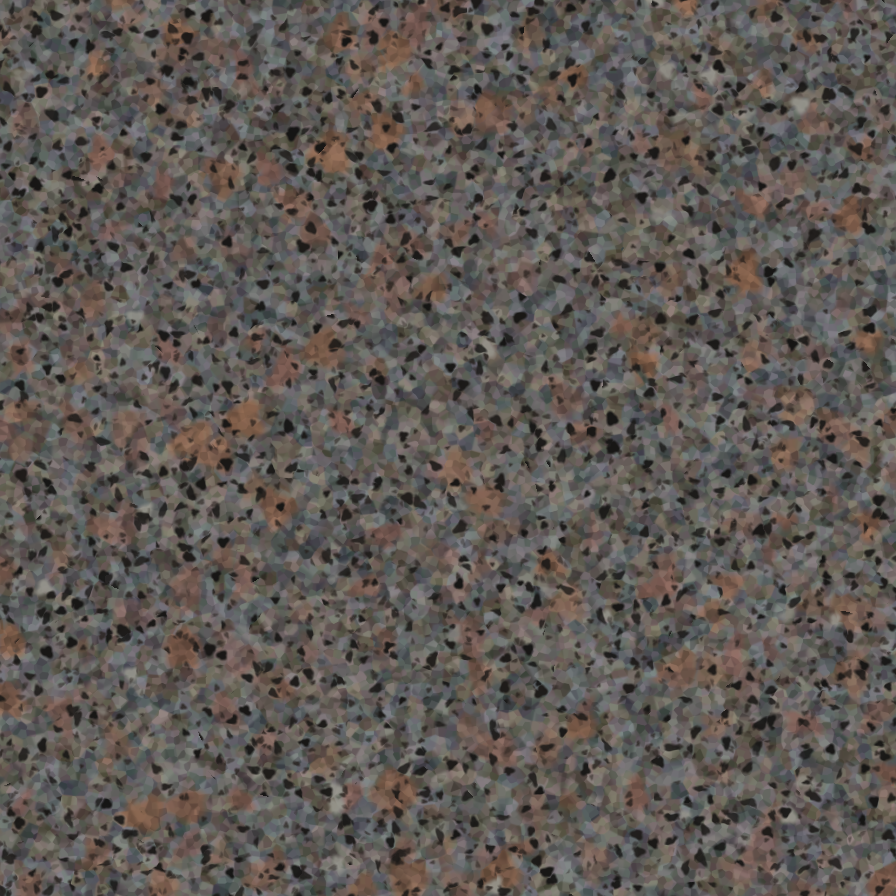
Write a three.js fragment shader that draws this texture.

```glsl
// Polished granite: a soft grey mosaic of mineral grains, blushed with peach
// feldspar patches and scattered with black mica specks and a few pale flecks.
// The mosaic is blended cellular noise; the flecks are wobbly jittered ellipses.

#define GRAIN_SCALE 72.0
#define FINE_SCALE 135.0
#define PATCH_SCALE 23.0
#define PATCH_SHARE 0.42
#define SPECK_SCALE 48.0
#define SPECK_SHARE 0.42
#define DUST_SCALE 88.0
#define DUST_SHARE 0.26
#define PALE_SCALE 30.0
#define PALE_SHARE 0.06
#define TINT_AMOUNT 0.085
#define WARP_AMOUNT 0.0022

varying vec2 vUv;

const vec3 STONE_DARK  = vec3(0.225, 0.220, 0.210);
const vec3 STONE_LIGHT = vec3(0.550, 0.535, 0.520);
const vec3 PEACH_ROSE  = vec3(0.460, 0.335, 0.315);
const vec3 PEACH_RUST  = vec3(0.500, 0.355, 0.265);
const vec3 MICA_BLACK  = vec3(0.075, 0.075, 0.072);
const vec3 MICA_BROWN  = vec3(0.150, 0.125, 0.110);
const vec3 QUARTZ_PALE = vec3(0.600, 0.595, 0.560);

vec3 hash3(vec2 p) {
  vec3 q = fract(vec3(p.xyx) * vec3(0.1031, 0.1030, 0.0973));
  q += dot(q, q.yxz + 33.33);
  return fract((q.xxy + q.yzz) * q.zyx);
}

// Three random values per cell, blended softly across the cell borders.
vec3 mosaic(vec2 p) {
  vec2 cell = floor(p);
  vec3 sum = vec3(0.0);
  float total = 0.0;
  for (int y = -1; y <= 1; y++) {
    for (int x = -1; x <= 1; x++) {
      vec2 id = cell + vec2(float(x), float(y));
      vec2 d = p - id - hash3(id).xy;
      float weight = exp(-13.0 * dot(d, d));
      sum += weight * hash3(id + 71.0);
      total += weight;
    }
  }
  return sum / max(total, 1e-6);
}

// Scattered wobbly ellipses: x is coverage, y is a random value per fleck.
vec2 flecks(vec2 p, float share, float size, float blur) {
  vec2 cell = floor(p);
  vec2 best = vec2(0.0);
  for (int y = -1; y <= 1; y++) {
    for (int x = -1; x <= 1; x++) {
      vec2 id = cell + vec2(float(x), float(y));
      vec3 place = hash3(id);
      vec3 form = hash3(id + 57.0);
      float turn = form.x * 6.2832;
      float c = cos(turn), s = sin(turn);
      vec2 d = mat2(c, -s, s, c) * (p - id - place.xy);
      d *= vec2(mix(0.75, 0.95, form.y), mix(1.5, 1.0, form.y));
      float angle = atan(d.y, d.x + 1e-5);
      float wobble = 1.0 + 0.16 * sin(3.0 * angle + 20.0 * form.z);
      float radius = size * mix(0.6, 1.25, form.z) * wobble;
      float cover = 1.0 - smoothstep(-blur, blur, length(d) - radius);
      cover *= step(place.z, share);
      if (cover > best.x) best = vec2(cover, form.y);
    }
  }
  return best;
}

// Slow waves that make specks crowd in some places and thin out in others.
float crowding(vec2 p) {
  return 1.0 + 0.22 * sin(13.0 * p.x + 3.0 * sin(9.0 * p.y))
             + 0.18 * sin(21.0 * p.y - 2.0 * sin(17.0 * p.x) + 1.3);
}

void main() {
  // Grey groundmass with faint warm, cool and rosy tints
  vec3 coarse = mosaic(vUv * GRAIN_SCALE);
  vec3 fine = mosaic(vUv * FINE_SCALE + 19.0);
  float tone = mix(coarse.x, fine.x, 0.45);
  vec3 colour = mix(STONE_DARK, STONE_LIGHT, tone);
  colour += TINT_AMOUNT * (coarse.y - 0.5) * vec3(0.8, 0.0, -0.8);
  colour += TINT_AMOUNT * (fine.z - 0.5) * vec3(0.4, -0.4, 0.3);

  // Grains nudge the outlines of everything laid over them
  vec2 p = vUv + WARP_AMOUNT * (coarse.yz - 0.5) * 2.0;

  // Feldspar patches keep the mottling of the stone
  vec2 rough = p + 3.0 * WARP_AMOUNT * (coarse.zx - 0.5);
  vec2 patches = flecks(rough * PATCH_SCALE + 5.0, PATCH_SHARE, 0.40, 0.14);
  vec3 peach = mix(PEACH_ROSE, PEACH_RUST, patches.y) * (0.72 + 0.56 * tone);
  float blush = mix(0.4, 0.9, fract(patches.y * 7.31));
  colour = mix(colour, peach, patches.x * blush);

  // Pale quartz flecks
  vec2 pale = flecks(p * PALE_SCALE + 41.0, PALE_SHARE, 0.24, 0.12);
  colour = mix(colour, QUARTZ_PALE, pale.x * mix(0.35, 0.9, pale.y));

  // Mica: faint dust first, then the bold specks
  float crowd = crowding(vUv);
  vec2 dust = flecks(p * DUST_SCALE + 83.0, DUST_SHARE * crowd, 0.26, 0.17);
  colour = mix(colour, MICA_BROWN, dust.x * mix(0.35, 0.85, dust.y));
  vec2 specks = flecks(p * SPECK_SCALE + 11.0, SPECK_SHARE * crowd, 0.25, 0.10);
  vec3 mica = mix(MICA_BLACK, MICA_BROWN, 0.5 * fract(specks.y * 5.7));
  colour = mix(colour, mica, specks.x * mix(0.75, 1.0, specks.y));

  gl_FragColor = vec4(colour, 1.0);
}
```
